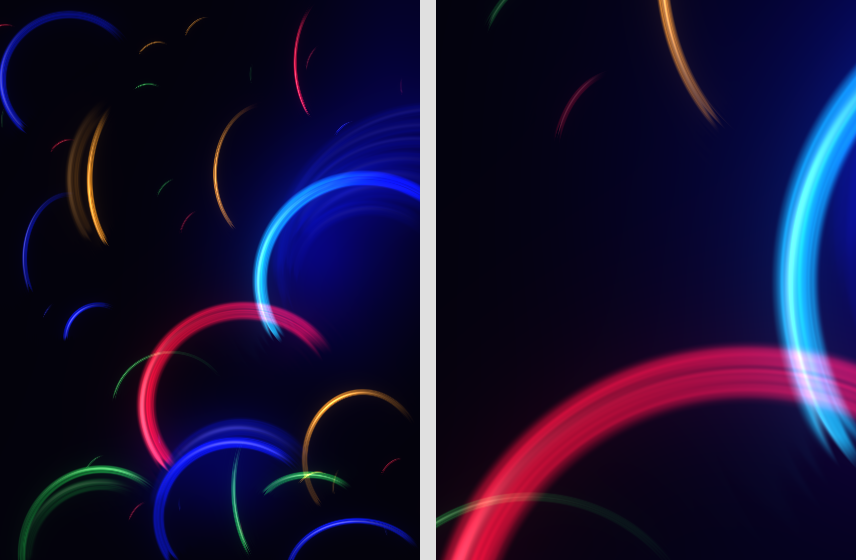
Left, the full canvas; right, a detail of the centre.
Give the GLSL for this background, as a Shadertoy shader.

```glsl
// Long-exposure light trails: glowing streaked arcs on a dark blue night.

const vec3 NIGHT  = vec3(0.012, 0.006, 0.045);
const vec3 HAZE   = vec3(0.015, 0.008, 0.50);
const vec3 CYAN   = vec3(0.05, 0.72, 0.80);
const vec3 BLUE   = vec3(0.03, 0.09, 0.92);
const vec3 RED    = vec3(0.90, 0.05, 0.18);
const vec3 AMBER  = vec3(0.92, 0.56, 0.08);
const vec3 GREEN  = vec3(0.08, 0.62, 0.20);
const vec3 HOT    = vec3(1.0, 0.90, 0.78);
const float STRANDS = 3.5;      // strand frequency across a trail
const float FRAY = 0.22;        // raggedness of the trail ends, radians
const float HALO = 0.13;        // glow beside each trail
const int SPARKS = 24;          // small scattered trails
const int ECHOES = 7;           // faint arcs around the cyan trail

float hash(vec2 p) {
    return fract(sin(dot(p, vec2(127.1, 311.7))) * 43758.5453);
}

float noise(vec2 p) {
    vec2 i = floor(p), f = fract(p);
    f = f * f * (3.0 - 2.0 * f);
    return mix(mix(hash(i), hash(i + vec2(1, 0)), f.x),
               mix(hash(i + vec2(0, 1)), hash(i + vec2(1, 1)), f.x), f.y);
}

float blob(vec2 p, vec2 centre, vec2 size) {
    vec2 q = (p - centre) / size;
    return exp(-dot(q, q));
}

// Elliptic arc; angle runs clockwise from the left point.
// style = half width, angle of the hottest part, brightness floor, gain
vec3 trail(vec2 p, vec2 centre, vec2 radii, vec2 span, vec4 style, vec3 head, vec3 tail) {
    vec2 q = (p - centre) / radii;
    float len = length(q);
    float d = (len - 1.0) * len / max(length(q / radii), 0.0001);
    float t = atan(q.y, -q.x);
    float v = d / max(style.x, 0.9 / iResolution.y);
    float seed = dot(centre, vec2(91.0, 57.0));

    // Fine strands follow the arc and end at uneven angles
    float strand = noise(vec2(v * STRANDS + seed, t * 0.7));
    float fine = noise(vec2(v * STRANDS * 2.3 - seed, t * 1.1));
    float fray = FRAY * (strand - 0.5);
    float along = smoothstep(span.x - 0.05, span.x + 0.10, t + fray)
                * (1.0 - smoothstep(span.y - 0.35, span.y + 0.05, t + fray));
    float heat = exp(-pow((t - style.y) / 0.75, 2.0));
    float power = style.w * along * mix(style.z, 1.0, heat);

    float body = (1.0 - smoothstep(0.55, 1.1, abs(v))) * (0.45 + 0.4 * strand + 0.3 * fine);
    float core = exp(-pow((v - 0.15 + 0.3 * sin(t + seed)) / 0.25, 2.0)) * heat;
    vec3 tint = mix(head, tail, smoothstep(0.9, 1.9, t));
    return power * (tint * (body + HALO * exp(-0.5 * abs(v)))
                  + mix(tint, HOT, 0.65) * core * 0.6);
}

// Faint nested arcs that fan out from the cyan trail
vec3 echoes(vec2 p) {
    vec3 sum = vec3(0);
    for (int i = 0; i < ECHOES; i++) {
        float k = float(i), h = hash(vec2(k, 4.0));
        float grow = 0.72 + 0.13 * k;
        sum += trail(p, vec2(0.66 + 0.02 * k, 0.50 + 0.006 * k), vec2(0.19, 0.18) * grow,
                     vec2(-0.3 + h, 2.4), vec4(0.012 + 0.01 * h, 1.3, 0.4, 0.12), BLUE, BLUE);
    }
    return sum;
}

// Short thin trails scattered over the canvas
vec3 sparks(vec2 p) {
    vec3 sum = vec3(0);
    for (int i = 0; i < SPARKS; i++) {
        float k = float(i), h = hash(vec2(k, 1.7)), g = hash(vec2(k, 8.3));
        vec2 centre = vec2(hash(vec2(k, 2.9)) * 0.8, hash(vec2(k, 5.1)));
        vec3 tint = h < 0.3 ? BLUE : h < 0.55 ? GREEN : h < 0.8 ? RED : AMBER;
        float start = mix(-0.7, 1.2, g);
        sum += trail(p, centre, vec2(0.035, 0.05) * (0.6 + g), vec2(start, start + 0.5 + 0.6 * h),
                     vec4(0.0022, start + 0.4, 0.2, 0.12 + 0.45 * g * g), tint, tint);
    }
    return sum;
}

void mainImage(out vec4 fragColor, in vec2 fragCoord) {
    // Canvas height is one unit; the width follows a 3:4 frame
    vec2 p = fragCoord / iResolution.xy * vec2(0.75, 1.0);

    // Night sky and blue haze
    float haze = 0.75 * blob(p, vec2(0.56, 0.55), vec2(0.16, 0.18))
               + 0.42 * blob(p, vec2(0.74, 0.75), vec2(0.20, 0.16))
               + 0.20 * blob(p, vec2(0.75, 1.0), vec2(0.20, 0.15))
               + 0.50 * blob(p, vec2(0.39, 0.16), vec2(0.13, 0.10));
    vec3 col = NIGHT + HAZE * haze * (0.85 + 0.3 * noise(p * 9.0));
    col += echoes(p) + sparks(p);

    // Broad trails
    col += trail(p, vec2(0.651, 0.499), vec2(0.187, 0.183), vec2(-0.58, 2.4), vec4(0.014, 0.1, 0.75, 0.95), CYAN, BLUE);
    col += trail(p, vec2(0.436, 0.277), vec2(0.175, 0.168), vec2(-0.68, 2.55), vec4(0.018, -0.1, 0.85, 0.95), RED, RED);
    col += trail(p, vec2(0.423, 0.076), vec2(0.140, 0.134), vec2(-0.6, 2.35), vec4(0.011, 1.5, 0.75, 0.8), BLUE, BLUE);
    col += trail(p, vec2(0.430, 0.070), vec2(0.150, 0.167), vec2(0.2, 2.4), vec4(0.018, 1.4, 0.4, 0.4), BLUE * 0.8, BLUE);
    col += trail(p, vec2(0.124, 0.857), vec2(0.120, 0.117), vec2(-0.8, 2.5), vec4(0.008, -0.1, 0.6, 0.7), BLUE, BLUE);
    col += trail(p, vec2(0.638, -0.029), vec2(0.124, 0.099), vec2(0.2, 2.6), vec4(0.006, 1.2, 0.6, 0.9), BLUE, BLUE);
    col += trail(p, vec2(0.182, 0.010), vec2(0.143, 0.152), vec2(-0.2, 2.25), vec4(0.008, 1.6, 0.5, 0.8), GREEN, GREEN);
    col += trail(p, vec2(0.182, 0.000), vec2(0.135, 0.135), vec2(0.0, 2.0), vec4(0.012, 1.2, 0.3, 0.3), GREEN, GREEN);

    // Slender trails
    col += trail(p, vec2(0.648, 0.180), vec2(0.104, 0.120), vec2(-0.7, 2.5), vec4(0.006, 1.0, 0.22, 1.0), AMBER, AMBER);
    col += trail(p, vec2(0.260, 0.680), vec2(0.100, 0.160), vec2(-0.75, 0.9), vec4(0.006, -0.2, 0.3, 0.9), AMBER, AMBER);
    col += trail(p, vec2(0.245, 0.680), vec2(0.115, 0.150), vec2(-0.7, 1.1), vec4(0.014, 0.0, 0.2, 0.22), AMBER, AMBER);
    col += trail(p, vec2(0.475, 0.690), vec2(0.091, 0.124), vec2(-0.9, 1.5), vec4(0.004, -0.1, 0.15, 0.8), AMBER, RED);
    col += trail(p, vec2(0.618, 0.889), vec2(0.091, 0.137), vec2(-0.7, 0.8), vec4(0.0035, -0.2, 0.3, 0.8), RED, RED);
    col += trail(p, vec2(0.553, 0.088), vec2(0.091, 0.064), vec2(0.5, 2.45), vec4(0.007, 1.5, 0.5, 0.9), GREEN, GREEN);
    col += trail(p, vec2(0.560, 0.128), vec2(0.143, 0.195), vec2(-0.6, 0.4), vec4(0.005, -0.3, 0.3, 0.8), GREEN, GREEN);
    col += trail(p, vec2(0.306, 0.271), vec2(0.104, 0.100), vec2(0.2, 2.5), vec4(0.003, 0.7, 0.2, 0.6), GREEN, GREEN);
    col += trail(p, vec2(0.124, 0.538), vec2(0.080, 0.115), vec2(-0.5, 1.6), vec4(0.005, 0.2, 0.4, 0.6), BLUE, BLUE);
    col += trail(p, vec2(0.176, 0.395), vec2(0.059, 0.061), vec2(0.0, 2.0), vec4(0.005, 0.7, 0.3, 0.9), BLUE, BLUE);

    fragColor = vec4(clamp(col, 0.0, 1.0), 1.0);
}
```
